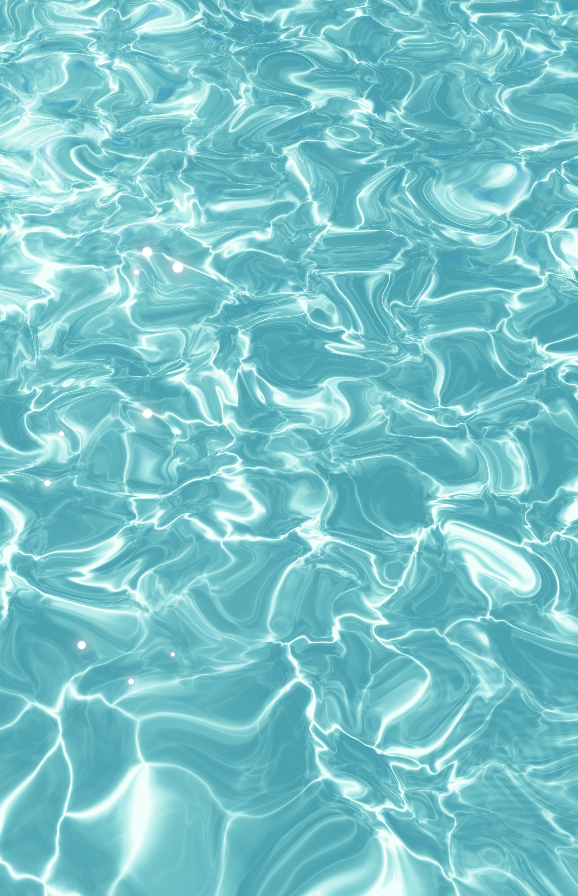
A Shadertoy shader for this texture:

```glsl
// Sunlit pool water: a net of caustic light over turquoise, receding to the top.

vec2 hash2(vec2 p) {
    vec3 h = fract(p.xyx * vec3(0.1031, 0.1030, 0.0973));
    h += dot(h, h.yzx + 33.33);
    return fract((h.xx + h.yz) * h.zy);
}

// Gradient noise, roughly -0.7 to 0.7
float gradDot(vec2 cell, vec2 corner, vec2 f) {
    return dot(hash2(cell + corner) * 2.0 - 1.0, f - corner);
}

float noise(vec2 p) {
    vec2 i = floor(p), f = p - i;
    vec2 u = f * f * f * (f * (f * 6.0 - 15.0) + 10.0);
    float low = mix(gradDot(i, vec2(0, 0), f), gradDot(i, vec2(1, 0), f), u.x);
    float high = mix(gradDot(i, vec2(0, 1), f), gradDot(i, vec2(1, 1), f), u.x);
    return 1.5 * mix(low, high, u.y);
}

float fbm(vec2 p) {
    float sum = 0.0, amp = 0.6;
    for (int k = 0; k < 5; k++) {
        sum += amp * noise(p);
        p = mat2(1.6, 1.2, -1.2, 1.6) * p + 7.3;
        amp *= 0.55;
    }
    return sum;
}

vec2 warp(vec2 p, float freq, float amount) {
    return p + amount * vec2(noise(p * freq + 3.7), noise(p * freq + 41.2));
}

// Gap between the two nearest cell points: zero on the net of borders
float cellGap(vec2 p) {
    vec2 i = floor(p), f = p - i;
    float near = 8.0, next = 8.0;
    for (int y = -1; y <= 1; y++)
    for (int x = -1; x <= 1; x++) {
        vec2 o = vec2(x, y);
        float d = length(o + hash2(i + o) - f);
        next = min(next, max(near, d));
        near = min(near, d);
    }
    return next - near;
}

// Folded light: a crisp bright edge that fades to one side
float fold(float n, float edge, float fade) {
    return smoothstep(-edge, edge, n) * exp(-max(n, 0.0) * fade);
}

// Thin broken threads of light, shown where the mask noise is high
float threads(vec2 p, float width, float mask) {
    return exp(-cellGap(warp(p, 1.4, 0.5)) / width) * smoothstep(-0.2, 0.3, mask);
}

float spot(vec2 p, vec2 centre, float radius) {
    vec2 d = (p - centre) / radius;
    return exp(-dot(d, d));
}

vec3 waterColor(float light) {
    const vec3 deep = vec3(0.295, 0.635, 0.69);
    const vec3 turquoise = vec3(0.45, 0.77, 0.79);
    const vec3 pale = vec3(0.69, 0.92, 0.915);
    const vec3 glare = vec3(0.94, 1.0, 0.985);
    vec3 c = mix(deep, turquoise, smoothstep(-0.1, 0.3, light));
    c = mix(c, pale, smoothstep(0.22, 0.6, light));
    return mix(c, glare, smoothstep(0.5, 0.95, light));
}

// Sun glints scattered down the left side, white with a faint pink halo
vec3 addGlints(vec3 color, vec2 uv) {
    const vec3 halo = vec3(1.0, 0.9, 0.91);
    for (int k = 0; k < 9; k++) {
        vec2 h = hash2(vec2(float(k) * 5.0 + 2.0, 17.0));
        vec2 centre = vec2(0.2 * h.x, 0.22 + 0.5 * h.y);
        float radius = mix(0.002, 0.007, fract(h.x * 7.0 + h.y * 3.0));
        color = mix(color, halo, 0.4 * spot(uv, centre, radius * 2.2));
        color = mix(color, vec3(1), smoothstep(0.2, 0.6, spot(uv, centre, radius)));
    }
    return color;
}

void mainImage(out vec4 fragColor, in vec2 fragCoord) {
    vec2 uv = fragCoord / iResolution.y;

    // Perspective: cells shrink and flatten with distance
    vec2 water = vec2((uv.x - 0.32) * mix(7.5, 15.0, uv.y), uv.y * (7.0 + 9.0 * uv.y));
    float far = smoothstep(0.45, 1.0, uv.y);
    float calm = (1.0 - smoothstep(0.12, 0.38, uv.y)) * (1.0 - smoothstep(0.15, 0.4, uv.x));
    vec2 p = warp(water, 0.8, 0.7);
    vec2 q = warp(p, 2.3, 0.3 * (1.0 - 0.5 * calm));
    q = warp(q, 6.0, 0.09 * (1.0 - 0.8 * calm));

    // Main net, from thin threads to broad ragged sheets
    float strength = smoothstep(-0.35, 0.25, noise(water * 0.6 + 9.0));
    float width = mix(0.05, 0.17, smoothstep(-0.05, 0.45, noise(q * 1.1 + 23.0)));
    float gap = cellGap(q);
    float net = exp(-gap / width) * mix(0.4, 1.0, strength) * (1.0 - 0.3 * far);
    float glow = exp(-gap / 0.3);

    // Fine filaments and curled folds
    float detail = 1.0 - 0.75 * calm;
    float coarse = threads(q * 1.8 + 5.0, 0.1, noise(p * 0.9 + 31.0));
    float fine = threads(q * vec2(3.0, 3.6) + 17.0, 0.14, noise(p * 1.3 + 61.0));
    float curls = fold(noise(q * vec2(1.5, 1.9) + 13.0), 0.04, 9.0);
    float wisps = fold(noise(warp(q * 3.4, 0.8, 0.7)), 0.08, 8.0);

    // Tone, bright haze at upper left, ripple rings at lower right
    float tone = 0.17 * fbm(q * 1.8 + 50.0) + 0.16 * noise(water * 0.45 + 83.0);
    float haze = spot(uv, vec2(0.03, 0.78), 0.2) * (0.3 + 0.8 * fbm(p * 1.2));
    vec2 ringCentre = vec2(0.54, 0.16);
    float rings = sin(length((uv - ringCentre) * vec2(1.0, 1.4)) * 420.0 + 7.0 * noise(p * 1.5))
                * spot(uv, ringCentre, 0.12);

    float light = -0.09 + tone + 1.0 * net + 0.1 * glow + 0.09 * calm
                + detail * (0.42 * coarse + 0.3 * fine + 0.2 * curls + 0.19 * wisps)
                + haze + 0.06 * rings;
    vec3 color = waterColor(light);

    // Small blue refractions in the distance
    float blue = smoothstep(0.32, 0.55, noise(q * 3.0 + 70.0)) * far;
    color = mix(color, vec3(0.2, 0.6, 0.76), 0.5 * blue);

    fragColor = vec4(addGlints(color, uv), 1.0);
}
```
